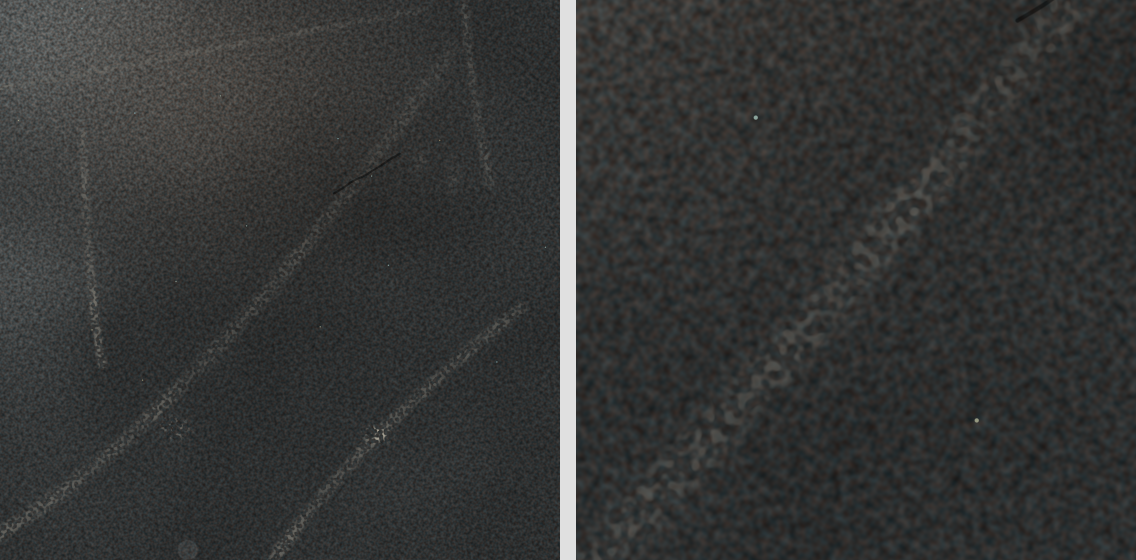
Left, the full canvas; right, a detail of the centre.
This texture is drawn by a WebGL 1 fragment shader. Its source:

```glsl
precision highp float;
uniform vec2 u_resolution;

const vec3 WARM_TINT = vec3(1.035, 1.0, 0.95);
const vec3 COOL_TINT = vec3(0.965, 1.01, 1.015);
const vec3 CHALK_COLOR = vec3(0.46, 0.45, 0.42);
const vec3 FLECK_COLOR = vec3(0.80, 0.77, 0.70);
const float BOARD_TONE = 0.187;
const float HAZE_TONE = 0.135;
const float CLOUD_AMOUNT = 0.022;
const float COARSE_FREQ = 135.0;
const float FINE_FREQ = 235.0;
const float GRAIN_CONTRAST = 0.62;
const float COLOR_GRAIN = 0.045;
const float CHALK_FREQ = 150.0;
const float SPECK_CELLS = 11.0;
const float SPECK_SHARE = 0.13;
const float SPECK_RADIUS = 0.0014;
const int CURVE_STEPS = 10;

vec2 hash2(vec2 cell) {
  vec3 q = fract(cell.xyx * vec3(0.1031, 0.1030, 0.0973));
  q += dot(q, q.yzx + 33.33);
  return fract((q.xx + q.yz) * q.zy);
}

float corner(vec2 cell, vec2 offset) {
  float angle = 6.2832 * hash2(cell).x;
  return dot(vec2(cos(angle), sin(angle)), offset);
}

float gradientNoise(vec2 p) {
  vec2 i = floor(p), f = fract(p);
  vec2 u = f * f * f * (f * (f * 6.0 - 15.0) + 10.0);
  vec2 e = vec2(1.0, 0.0);
  return mix(mix(corner(i, f), corner(i + e, f - e), u.x),
             mix(corner(i + e.yx, f - e.yx), corner(i + 1.0, f - 1.0), u.x), u.y);
}

float fbm(vec2 p) {
  float sum = 0.0, amp = 1.0;
  for (int k = 0; k < 4; k++) {
    sum += amp * gradientNoise(p);
    p = mat2(1.6, 1.2, -1.2, 1.6) * p + 7.3;
    amp *= 0.55;
  }
  return sum;
}

float pool(vec2 p, vec2 center, vec2 radius) {
  vec2 d = (p - center) / radius;
  return exp(-dot(d, d));
}

// Distance to a segment, and the position along it
vec2 segment(vec2 p, vec2 a, vec2 b) {
  vec2 ab = b - a;
  float t = clamp(dot(p - a, ab) / dot(ab, ab), 0.0, 1.0);
  return vec2(length(p - a - ab * t), t);
}

// Soft band along a quadratic curve, its strength fading from x to y
float stroke(vec2 p, vec2 a, vec2 bend, vec2 b, float width, vec2 strength) {
  vec2 nearest = vec2(9.0, 0.0), from = a;
  for (int k = 1; k <= CURVE_STEPS; k++) {
    float t = float(k) / float(CURVE_STEPS);
    vec2 to = mix(mix(a, bend, t), mix(bend, b, t), t);
    vec2 s = segment(p, from, to);
    if (s.x < nearest.x) nearest = vec2(s.x, t + (s.y - 1.0) / float(CURVE_STEPS));
    from = to;
  }
  return (1.0 - smoothstep(0.25 * width, width, nearest.x)) * mix(strength.x, strength.y, nearest.y);
}

void main() {
  vec2 p = gl_FragCoord.xy / u_resolution;
  float aa = 1.0 / min(u_resolution.x, u_resolution.y);

  // Board tone: haze on the left, darker wiped pools
  float tone = BOARD_TONE + CLOUD_AMOUNT * fbm(p * 4.0);
  tone += HAZE_TONE * pool(p, vec2(0.06, 1.02), vec2(0.34, 0.27));
  tone += 0.42 * HAZE_TONE * pool(p, vec2(0.30, 0.82), vec2(0.36, 0.20));
  tone += 0.60 * HAZE_TONE * pool(p, vec2(0.02, 0.52), vec2(0.17, 0.13));
  tone += 0.20 * HAZE_TONE * pool(p, vec2(0.02, 0.32), vec2(0.22, 0.20));
  tone -= 0.025 * pool(p, vec2(0.56, 0.66), vec2(0.16, 0.09));
  tone -= 0.018 * pool(p, vec2(0.45, 0.36), vec2(0.16, 0.16));
  tone -= 0.030 * pool(p, vec2(0.20, 0.38), vec2(0.06, 0.10));
  float warmth = pool(p, vec2(0.42, 0.82), vec2(0.36, 0.30));
  vec3 color = tone * mix(COOL_TINT, WARM_TINT, warmth);

  // Fine surface grain
  vec2 q = mat2(0.8, 0.6, -0.6, 0.8) * p + 3.0;
  float grain = 0.6 * gradientNoise(q * COARSE_FREQ) + 0.55 * gradientNoise(q * FINE_FREQ + 41.0);
  color *= 1.0 + GRAIN_CONTRAST * grain;
  color += COLOR_GRAIN * gradientNoise(q * FINE_FREQ + 97.0) * vec3(1.0, -0.3, -0.8);

  // Chalk strokes, broken up by the grain
  vec2 w = p + 0.003 * vec2(gradientNoise(p * 28.0), gradientNoise(p * 28.0 + 50.0));
  float chalk = stroke(w, vec2(-0.01, 0.838), vec2(0.36, 0.910), vec2(0.76, 0.983), 0.009, vec2(0.75, 0.25));
  chalk = max(chalk, stroke(w, vec2(0.150, 0.76), vec2(0.152, 0.52), vec2(0.183, 0.35), 0.012, vec2(0.65, 0.85)));
  chalk = max(chalk, stroke(w, vec2(-0.01, 0.04), vec2(0.35, 0.25), vec2(0.81, 0.915), 0.020, vec2(0.72, 0.25)));
  chalk = max(chalk, stroke(w, vec2(0.48, -0.01), vec2(0.635, 0.215), vec2(0.93, 0.45), 0.017, vec2(0.75, 0.50)));
  chalk = max(chalk, stroke(w, vec2(0.83, 1.01), vec2(0.835, 0.865), vec2(0.875, 0.67), 0.012, vec2(0.40, 0.45)));
  chalk = max(chalk, 0.35 * pool(w, vec2(0.75, 0.71), vec2(0.010, 0.025)));
  chalk = max(chalk, 0.35 * pool(w, vec2(0.81, 0.68), vec2(0.010, 0.030)));
  chalk *= 0.9 + 0.6 * gradientNoise(p * 16.0);
  float crumbs = gradientNoise(q * CHALK_FREQ + 19.0);
  color = mix(color, CHALK_COLOR, chalk * (0.12 + 0.88 * smoothstep(-0.12, 0.35, crumbs)));

  // Crumbled flecks and a round stain
  float flecks = pool(p, vec2(0.675, 0.225), vec2(0.020, 0.013));
  flecks += 0.45 * pool(p, vec2(0.312, 0.235), vec2(0.026, 0.018));
  color = mix(color, FLECK_COLOR, min(flecks, 1.0) * smoothstep(0.08, 0.45, crumbs));
  float stain = length(p - vec2(0.335, 0.018)) - 0.017;
  color += 0.055 * (1.0 - smoothstep(-0.002, 0.002, stain)) + 0.04 * exp(-pow(stain / 0.002, 2.0));

  // Dark hairline scratch
  float hair = segment(w, vec2(0.595, 0.655), vec2(0.715, 0.725)).x;
  color *= 1.0 - 0.45 * (1.0 - smoothstep(0.0006, 0.0012 + aa, hair));

  // Sparse tinted dust specks
  vec2 cell = floor(p * SPECK_CELLS);
  vec2 pick = hash2(cell + 71.0), spot = 0.1 + 0.8 * hash2(cell + 13.0);
  float reach = length(p - (cell + spot) / SPECK_CELLS);
  float speck = step(pick.x, SPECK_SHARE) * (1.0 - smoothstep(SPECK_RADIUS - aa, SPECK_RADIUS + 0.5 * aa, reach));
  vec3 dust = mix(vec3(0.75, 0.62, 0.40), vec3(0.60, 0.82, 0.85), pick.y);
  gl_FragColor = vec4(mix(color, dust, 0.8 * speck), 1.0);
}
```
